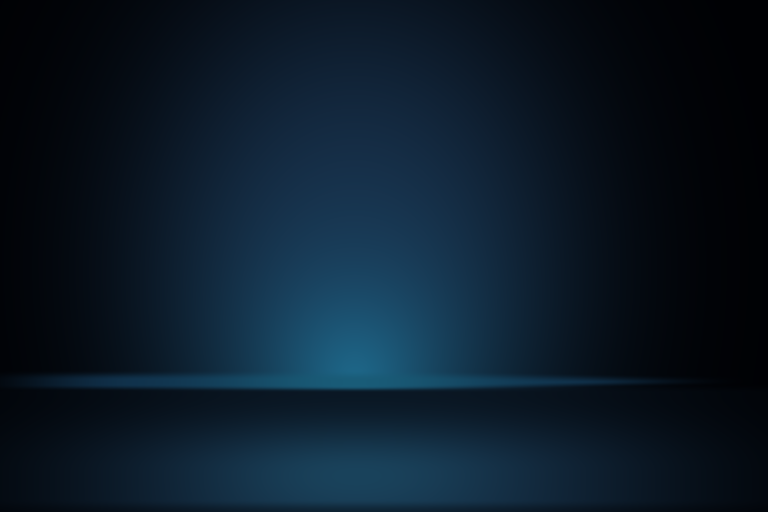
Give the GLSL for this background, as a WebGL 1 fragment shader.

```glsl
precision highp float;
// A dark stage: a broad blue haze on the back wall, a teal glow rising from
// the horizon, a thin lit ledge and a softly lit floor in front of it.
// Each light is a smooth falloff, in units of the canvas height.

uniform vec2 u_resolution;

// Soft elliptical light: 1 at the centre, 1/e at the given radii.
float glow(vec2 offset, vec2 radii, float hardness) {
  return exp(-pow(length(offset / radii), hardness));
}

vec3 wallColor(vec2 p) {
  vec3 haze = vec3(0.088, 0.178, 0.268) * glow(p - vec2(0.0, 0.50), vec2(0.45, 0.56), 2.5);
  vec3 teal = vec3(0.035, 0.24, 0.28) * glow(p - vec2(0.0, 0.255), vec2(0.20, 0.20), 1.4);
  return vec3(0.0, 0.003, 0.014) + haze + teal;
}

vec3 floorColor(vec2 p) {
  float rise = mix(1.0, 0.46, smoothstep(0.08, 0.23, p.y));
  float spread = exp(-pow(abs(p.x - 0.03) / 0.60, 2.5));
  vec3 sheen = vec3(0.085, 0.18, 0.26) * rise * spread;
  vec3 pool = vec3(0.015, 0.075, 0.08) * glow(p - vec2(0.0, 0.07), vec2(0.26, 0.09), 2.0);
  float frontFade = mix(0.6, 1.0, smoothstep(0.0, 0.025, p.y));
  return vec3(0.0, 0.005, 0.018) + (sheen + pool) * frontFade;
}

void main() {
  vec2 p = gl_FragCoord.xy / u_resolution.y;
  p.x -= 0.462 * u_resolution.x / u_resolution.y;

  // Wall above the horizon, floor below it
  vec3 color = mix(floorColor(p), wallColor(p), smoothstep(0.233, 0.250, p.y));

  // Lit ledge, thinning towards the right
  float halfHeight = 0.014 - 0.010 * smoothstep(0.0, 0.75, p.x);
  float dy = p.y - 0.256;
  float top = 1.0 - smoothstep(halfHeight - 0.012, halfHeight + 0.007, dy);
  float bottom = smoothstep(-halfHeight - 0.006, -halfHeight + 0.007, dy);
  float ends = 1.0 - smoothstep(0.42, 0.78, abs(p.x));
  vec3 ledge = mix(vec3(0.06, 0.18, 0.28), vec3(0.10, 0.36, 0.47), exp(-pow(p.x / 0.28, 2.0)));
  color = mix(color, ledge, top * bottom * ends);

  gl_FragColor = vec4(color, 1.0);
}
```
